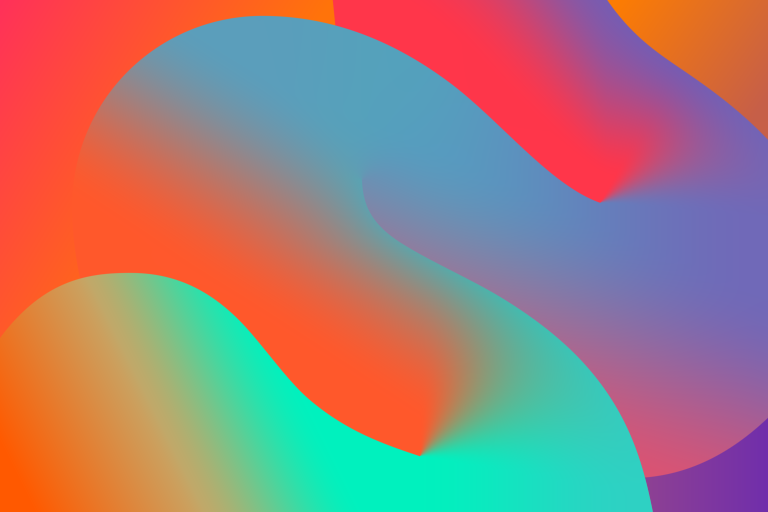
Reproduce this background procedurally as a WebGL 1 fragment shader.

```glsl
precision highp float;
// Overlapping liquid ribbons in warm and cool gradients.
// Ribbon edges are cubic spans; each edge opens at its tip into an angular
// fan, so two gradients meet crisply on one side and melt on the other.

uniform vec2 u_resolution;

// Cubic span from a to b with end slopes, straight beyond; gives value, slope.
vec2 span(float x, vec2 a, vec2 b, float slopeA, float slopeB) {
  float w = b.x - a.x;
  float t = clamp((x - a.x) / w, 0.0, 1.0);
  float rise = b.y - a.y;
  float c2 = 3.0 * rise - w * (2.0 * slopeA + slopeB);
  float c3 = w * (slopeA + slopeB) - 2.0 * rise;
  float value = a.y + t * (w * slopeA + t * (c2 + t * c3));
  float slope = slopeA + t * (2.0 * c2 + 3.0 * t * c3) / w;
  return vec2(value + slope * (x - a.x - t * w), slope);
}

// Approximate signed distance of a height from a curve, positive above.
float above(float y, vec2 curve) {
  return (y - curve.x) / sqrt(1.0 + curve.y * curve.y);
}

float cover(float d, float pixel) {
  return smoothstep(-0.75 * pixel, 0.75 * pixel, d);
}

// Soft angular sweep around the origin of d.
float fan(vec2 d, float from, float to) {
  return smoothstep(from, to, atan(d.y, d.x + 1e-5));
}

float ramp(float a, float b, float x) {
  return clamp((x - a) / (b - a), 0.0, 1.0);
}

// Upper edge of the blue ribbon, right of its round cap.
vec2 blueEdge(float x, vec2 tip) {
  vec2 mid = vec2(0.879, 0.838);
  return x < mid.x ? span(x, vec2(0.512, 0.969), mid, 0.0, -0.75)
                   : span(x, mid, tip, -0.75, -0.35);
}

// Upper edge of the green ribbon.
vec2 greenEdge(float x, vec2 tip) {
  vec2 crest = vec2(0.254, 0.467);
  vec2 fall = vec2(0.488, 0.352);
  vec2 foot = vec2(0.605, 0.219);
  if (x < crest.x) return span(x, vec2(0.0, 0.34), crest, 1.33, 0.0);
  if (x < fall.x) return span(x, crest, fall, 0.0, -1.15);
  if (x < foot.x) return span(x, fall, foot, -1.15, -0.85);
  return span(x, foot, tip, -0.85, -0.33);
}

// Inner fold of the blue ribbon, as x over y.
vec2 innerEdge(float y, vec2 tip) {
  vec2 a = vec2(0.277, 1.152);
  vec2 b = vec2(0.42, 0.977);
  vec2 c = vec2(0.527, 0.781);
  if (y < a.x) return span(y, vec2(0.0, 1.275), a, -0.2, -0.85);
  if (y < b.x) return span(y, a, b, -0.85, -1.65);
  if (y < c.x) return span(y, b, c, -1.65, -1.55);
  return span(y, c, tip.yx, -1.55, -0.05);
}

// Lower edge of the corner sky.
vec2 cornerEdge(float x) {
  vec2 mid = vec2(1.328, 0.867);
  return x < mid.x ? span(x, vec2(1.186, 1.0), mid, -1.45, -0.68)
                   : span(x, mid, vec2(1.5, 0.727), -0.68, -1.05);
}

vec3 warmSky(vec2 p) {
  return mix(vec3(1.0, 0.19, 0.35), vec3(1.0, 0.45, 0.04),
             ramp(0.0, 0.645, p.x + 0.6 * (1.0 - p.y)));
}

vec3 cornerSky(vec2 p) {
  return mix(vec3(1.0, 0.48, 0.0), vec3(0.78, 0.37, 0.28),
             ramp(1.211, 1.631, p.x + 0.7 * (1.0 - p.y)));
}

vec3 blueRibbon(vec2 p) {
  vec3 blue = mix(vec3(0.34, 0.61, 0.75), vec3(0.44, 0.41, 0.72), smoothstep(0.8, 1.5, p.x));
  return mix(blue, vec3(0.87, 0.32, 0.44), smoothstep(-0.1, 0.41, 1.0 - p.y - 0.45 * p.x));
}

vec3 orangeRibbon(vec2 p, float foldDistance) {
  vec3 teal = mix(vec3(0.36, 0.62, 0.73), vec3(0.28, 0.7, 0.7), smoothstep(0.5, 1.0, p.x));
  float heat = smoothstep(-0.195, 0.293, 1.0 - p.y - 0.65 * p.x);
  heat *= 1.0 - 0.6 * exp(-max(foldDistance, 0.0) / 0.04);
  return mix(teal, vec3(1.0, 0.345, 0.17), heat);
}

vec3 greenRibbon(vec2 p) {
  float v = p.x - 0.5 * (1.0 - p.y);
  vec3 green = mix(vec3(0.0, 0.945, 0.745), vec3(0.18, 0.82, 0.765), smoothstep(0.8, 1.25, p.x));
  vec3 warm = mix(vec3(1.0, 0.35, 0.0), vec3(0.78, 0.65, 0.4), ramp(-0.43, -0.1, v));
  return mix(warm, green, smoothstep(-0.137, 0.215, v));
}

void main() {
  vec2 p = gl_FragCoord.xy / u_resolution * vec2(1.5, 1.0);
  float pixel = 1.0 / u_resolution.y;
  vec2 redTip = vec2(1.172, 0.604);
  vec2 blueTip = vec2(0.707, 0.648);
  vec2 greenTip = vec2(0.82, 0.109);

  // Sky and red ribbon
  float overBlue = above(p.y, blueEdge(p.x, redTip));
  float overCorner = above(p.y, cornerEdge(p.x));
  float reach = max(overBlue, 0.0);
  float across = reach / (reach + max(-overCorner, 0.0) + 1e-4);
  vec3 red = mix(vec3(1.0, 0.21, 0.29), vec3(0.45, 0.36, 0.71), smoothstep(0.2, 1.1, across));
  vec3 color = mix(warmSky(p), red, cover(p.x - 0.65 - 0.1 * (1.0 - p.y), pixel));

  // Blue ribbon folding into the orange one, above a violet floor
  float foldDistance = -above(p.x, innerEdge(p.y, blueTip));
  float inner = p.y < blueTip.y ? cover(foldDistance, pixel)
                                : 1.0 - fan((p - blueTip).yx, -1.57, 1.57);
  float floorLine = above(p.y, span(p.x, vec2(1.266, 0.068), vec2(1.5, 0.184), 0.1, 0.95));
  vec3 violet = mix(vec3(0.55, 0.25, 0.58), vec3(0.44, 0.18, 0.67), ramp(1.27, 1.5, p.x));
  vec3 ribbon = mix(violet, blueRibbon(p), cover(floorLine, pixel));
  ribbon = mix(ribbon, orangeRibbon(p, foldDistance), inner);

  // Outline: round cap, long shoulder, then the fan at the red tip
  vec2 cap = p - vec2(0.512, 0.598);
  cap.y *= cap.y < 0.0 ? 0.75 : 1.0;
  float body = cover(cap.x < 0.0 ? 0.371 - length(cap) : -overBlue, pixel);
  if (p.x > redTip.x) body = 1.0 - fan(p - redTip, -0.1, 1.1);
  color = mix(color, ribbon, body);
  color = mix(color, cornerSky(p), cover(overCorner, pixel));

  // Green ribbon in front
  float front = p.x < greenTip.x ? cover(-above(p.y, greenEdge(p.x, greenTip)), pixel)
                                 : 1.0 - fan(p - greenTip, -0.2, 1.57);
  color = mix(color, greenRibbon(p), front * inner);
  gl_FragColor = vec4(color, 1.0);
}
```
